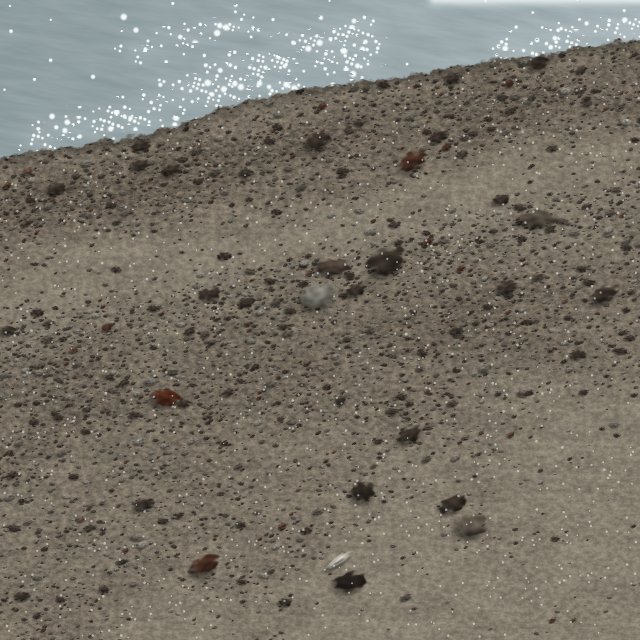
Give the GLSL for this texture, as a WebGL 2 fragment shader.

```glsl
#version 300 es
precision highp float;
#define SAND_LIGHT vec3(0.545, 0.515, 0.455)
#define SAND_DARK vec3(0.385, 0.350, 0.305)
#define STONE_DARK vec3(0.22, 0.19, 0.165)
#define STONE_PALE vec3(0.55, 0.54, 0.50)
#define RUST vec3(0.30, 0.16, 0.11)
#define WATER_DEEP vec3(0.54, 0.60, 0.61)
#define WATER_SKY vec3(0.66, 0.71, 0.73)
#define GLINT vec3(0.96, 0.98, 0.98)
#define GRAIN 0.34
#define SHORE_SLOPE 0.155

uniform vec2 u_resolution;
out vec4 fragColor;

vec2 hash2(vec2 p) {
  vec3 q = fract(p.xyx * vec3(0.1031, 0.1030, 0.0973));
  q += dot(q, q.yzx + 33.33);
  return fract((q.xx + q.yz) * q.zy);
}

float cornerSlope(vec2 cell, vec2 offset) {
  float a = 6.2832 * hash2(cell).x;
  return dot(vec2(cos(a), sin(a)), offset);
}

float gradientNoise(vec2 p) {
  vec2 i = floor(p), f = p - i, e = vec2(1, 0);
  vec2 w = f * f * f * (f * (f * 6.0 - 15.0) + 10.0);
  float low = mix(cornerSlope(i, f), cornerSlope(i + e, f - e), w.x);
  float high = mix(cornerSlope(i + e.yx, f - e.yx), cornerSlope(i + 1.0, f - 1.0), w.x);
  return mix(low, high, w.y);
}

float fbm(vec2 p) {
  float sum = 0.0, gain = 1.0;
  for (int i = 0; i < 4; i++) {
    sum += gain * gradientNoise(p);
    p = p * 2.03 + 17.1;
    gain *= 0.6;
  }
  return sum;
}

// Soft slanted strip around y = y0 + slope * x
float band(vec2 p, float y0, float slope, float width) {
  float d = (p.y - y0 - slope * p.x) / width;
  return exp(-d * d);
}

// Soft glow around the segment a-b
float streak(vec2 p, vec2 a, vec2 b, float width) {
  vec2 ab = b - a;
  float d = length(p - a - ab * clamp(dot(p - a, ab) / dot(ab, ab), 0.0, 1.0)) / width;
  return exp(-d * d);
}

float shoreline(float x) {
  return 0.755 + SHORE_SLOPE * x + 0.03 * smoothstep(0.22, 0.42, x);
}

// How stony the beach is, 0 to 1
float gravel(vec2 p) {
  float g = 0.42 + 0.5 * band(p, 0.675, 0.2, 0.06) - 0.38 * band(p, 0.535, 0.21, 0.055);
  g += 0.3 * band(p, 0.36, 0.17, 0.09);
  g -= 0.38 * smoothstep(0.0, 0.5, p.x - 1.6 * p.y);
  return clamp(g + 0.35 * gradientNoise(p * vec2(6, 13) - vec2(0, p.x * 3.0)), 0.03, 1.0);
}

// One rough stone with a lit top and a shadow below
void stone(inout vec3 col, vec2 q, vec2 size, float tilt, vec3 tint, float seed) {
  float c = cos(tilt), s = sin(tilt);
  q = mat2(c, -s, s, c) * q / size;
  if (dot(q, q) > 6.0) return;
  float edge = 0.15 + 0.8 / (u_resolution.y * size.y);
  float rough = gradientNoise(q * 1.6 + seed);
  float shade = length(q + vec2(0.3, 0.5)) - 1.0;
  col *= 1.0 - 0.38 * (1.0 - smoothstep(-0.4, 0.45, shade));
  vec3 face = tint * (0.95 + 0.25 * clamp(q.y, -1.0, 1.0) + 0.45 * rough);
  col = mix(col, face, 1.0 - smoothstep(-edge, edge, length(q) - 1.0 + 0.6 * rough));
}

void scatterStones(inout vec3 col, vec2 p, float cells, float bias) {
  vec2 grid = cells * vec2(1.0, 1.7), home = floor(p * grid);
  for (int k = 0; k < 9; k++) {
    vec2 id = home + vec2(k % 3 - 1, k / 3 - 1);
    vec2 pick = hash2(id + cells * 3.7), look = hash2(id + cells + 51.3);
    vec2 centre = (id + hash2(id + cells)) / grid;
    float chance = bias * (gravel(centre) + 0.6 * band(centre, 0.455, 0.23, 0.045));
    if (pick.x > chance) continue;
    vec2 size = mix(0.13, 0.4, pick.y * pick.y) / cells * vec2(1.0, 0.58);
    vec3 tint = mix(STONE_DARK, STONE_PALE, look.x * look.x);
    tint = mix(tint, RUST, 0.6 * step(0.95, look.y));
    stone(col, p - centre, size, (look.y - 0.3) * 0.7, tint, look.x * 90.0);
  }
}

// Round sparkles, one per cell at most
float glints(vec2 p, float cells, float density) {
  vec2 g = mat2(0.94, 0.34, -0.34, 0.94) * p * cells, id = floor(g);
  vec2 h = hash2(id + cells);
  float r = mix(0.25, 0.5, h.y), d = length(g - id - 0.35 - 0.3 * hash2(id + 9.2));
  return step(h.x, density) * (1.0 - smoothstep(r * 0.35, r + 0.1, d));
}

vec3 beach(vec2 p) {
  float stony = gravel(p);
  vec3 col = mix(SAND_LIGHT, SAND_DARK, 0.12 + 0.75 * stony);
  float grain = fbm(p * vec2(95, 135)) * (0.55 + 0.6 * stony);
  col *= 1.0 + GRAIN * grain + 0.1 * fbm(p * vec2(14, 32));
  scatterStones(col, p, 95.0, 0.7);
  scatterStones(col, p, 46.0, 0.42);
  scatterStones(col, p, 19.0, 0.2);
  // Standout stones: rusty, black, grey, and a pale shell
  stone(col, p - vec2(0.26, 0.379), vec2(0.021, 0.012), 0.0, RUST, 3.0);
  stone(col, p - vec2(0.568, 0.232), vec2(0.018, 0.014), 0.2, STONE_DARK * 0.8, 8.0);
  stone(col, p - vec2(0.547, 0.091), vec2(0.022, 0.014), 0.1, STONE_DARK * 0.7, 14.0);
  stone(col, p - vec2(0.605, 0.593), vec2(0.027, 0.018), 0.3, STONE_DARK, 21.0);
  stone(col, p - vec2(0.521, 0.583), vec2(0.023, 0.011), 0.0, STONE_DARK * 1.3, 27.0);
  stone(col, p - vec2(0.496, 0.538), vec2(0.023, 0.017), 0.2, STONE_PALE * 0.85, 33.0);
  stone(col, p - vec2(0.842, 0.659), vec2(0.026, 0.012), 0.0, SAND_DARK * 0.85, 40.0);
  stone(col, p - vec2(0.737, 0.182), vec2(0.022, 0.017), 0.2, SAND_DARK, 46.0);
  stone(col, p - vec2(0.531, 0.125), vec2(0.022, 0.006), 0.55, STONE_PALE * 1.25, 52.0);
  return mix(col, GLINT, 0.5 * glints(p, 190.0, 0.035));
}

vec3 water(vec2 p) {
  float ripple = fbm(vec2(p.x * 9.0 + p.y * 8.0, p.y * 48.0 + p.x * 7.0));
  vec3 col = mix(WATER_DEEP, WATER_SKY, clamp(0.15 + 0.65 * p.x + 0.4 * ripple, 0.0, 1.0));
  float sun = streak(p, vec2(0.06, 0.785), vec2(0.33, 0.85), 0.026);
  sun += streak(p, vec2(0.33, 0.86), vec2(0.57, 0.91), 0.035);
  sun += streak(p, vec2(0.43, 0.91), vec2(0.57, 0.955), 0.023);
  sun += streak(p, vec2(0.21, 0.92), vec2(0.38, 0.965), 0.018);
  sun += streak(p, vec2(0.78, 0.925), vec2(1.0, 0.958), 0.02);
  float sheen = streak(p, vec2(0.68, 1.002), vec2(1.0, 1.002), 0.01);
  float density = clamp(sun * (0.65 + 0.9 * ripple), 0.0, 1.0) + 0.015;
  col = mix(col, GLINT, 0.75 * sheen + 0.1 * min(sun, 1.0) * (1.0 - sheen));
  float sparkle = max(glints(p, 135.0, 0.55 * density), glints(p + 0.37, 76.0, 0.3 * density));
  return mix(col, GLINT, sparkle);
}

void main() {
  vec2 p = gl_FragCoord.xy / u_resolution;
  float above = p.y - shoreline(p.x) + 0.009 * fbm(p * vec2(26, 38));
  vec3 sand = beach(p) * (1.0 - 0.25 * smoothstep(-0.022, 0.0, above));
  float edge = 0.0015 + 0.7 / u_resolution.y;
  fragColor = vec4(mix(sand, water(p), smoothstep(-edge, edge, above)), 1.0);
}
```
